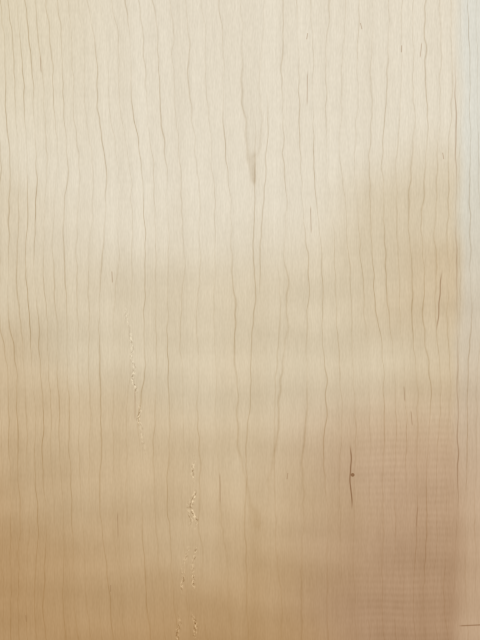
Reproduce this texture procedurally as a Shadertoy shader.

```glsl
float hash(vec2 p) {
    return fract(sin(dot(p, vec2(127.1, 311.7))) * 43758.545);
}

vec2 gradientAt(vec2 cell) {
    float angle = 6.2832 * hash(cell);
    return vec2(cos(angle), sin(angle));
}

// Gradient noise, roughly -0.7 to 0.7
float noise(vec2 p) {
    vec2 i = floor(p), f = p - i;
    vec2 u = f * f * f * (f * (f * 6.0 - 15.0) + 10.0);
    vec2 e = vec2(1.0, 0.0);
    float low = mix(dot(gradientAt(i), f), dot(gradientAt(i + e), f - e), u.x);
    float high = mix(dot(gradientAt(i + e.yx), f - e.yx), dot(gradientAt(i + 1.0), f - 1.0), u.x);
    return mix(low, high, u.y);
}

// Soft stroke from a to b, tapered at both ends
float streak(vec2 p, vec2 a, vec2 b, float width) {
    vec2 ab = b - a;
    float h = clamp(dot(p - a, ab) / dot(ab, ab), 0.0, 1.0);
    float d = length(p - a - ab * h) / width;
    return exp(-d * d) * smoothstep(0.0, 0.2, h) * smoothstep(1.0, 0.8, h);
}

// Broken, beaded line of torn fibres: x = raised light, y = shadow
vec2 tornFibres(vec2 p, vec2 a, vec2 b) {
    p.x += 0.008 * noise(p * vec2(8.0, 45.0));
    float track = streak(p, a, b, 0.0026) * smoothstep(-0.35, 0.3, noise(p * vec2(5.0, 28.0)));
    float bead = noise(p * vec2(280.0, 210.0));
    return track * vec2(smoothstep(0.0, 0.35, bead), smoothstep(0.1, 0.45, -bead));
}

// Board colour: pale above, ochre below, rosy at lower right
vec3 boardColour(vec2 uv) {
    float cloud = noise(uv * vec2(3.0, 4.0) + 4.0) + 0.5 * noise(uv * vec2(7.0, 12.0));
    vec2 patchOffset = (uv - vec2(0.87, 0.62)) / vec2(0.2, 0.17);
    float tone = uv.y + 0.08 * cloud - 0.18 * exp(-dot(patchOffset, patchOffset));
    tone += 0.08 - 0.45 * pow(uv.x - 0.53, 2.0);

    vec3 colour = mix(vec3(0.70, 0.565, 0.40), vec3(0.80, 0.71, 0.575), smoothstep(0.03, 0.38, tone));
    colour = mix(colour, vec3(0.84, 0.78, 0.67), smoothstep(0.33, 0.53, tone));
    colour = mix(colour, vec3(0.895, 0.855, 0.775), smoothstep(0.52, 0.78, tone));

    float rosy = smoothstep(0.5, 0.85, uv.x + 0.1 * cloud) * smoothstep(0.44, 0.26, uv.y);
    vec3 rose = mix(vec3(0.67, 0.54, 0.425), vec3(0.755, 0.64, 0.525), smoothstep(0.0, 0.36, uv.y));
    colour = mix(colour, rose, 0.85 * rosy);

    float corner = smoothstep(0.35, 0.0, uv.x) * smoothstep(0.6, 1.0, uv.y);
    colour -= vec3(0.025, 0.035, 0.06) * corner;

    // Cool light strip on the right edge
    vec3 strip = mix(vec3(0.78, 0.67, 0.55), vec3(0.86, 0.86, 0.82), smoothstep(0.1, 0.75, uv.y));
    return mix(colour, strip, 0.65 * smoothstep(0.94, 0.975, uv.x + 0.015 * cloud));
}

// Growth rings: x = thin dark line, y = slow shade inside each ring
vec2 growthRings(vec2 p) {
    float wander = 0.026 * noise(p * vec2(5.0, 2.2)) + 0.007 * noise(p * vec2(16.0, 9.0));
    wander += 0.0022 * noise(p * vec2(40.0, 40.0));
    float dx = p.x - 0.4 + 0.025 * (p.y - 0.7) + wander;
    float heart = max(0.03 + 0.045 * (0.79 - p.y), 0.004);
    float across = sqrt(dx * dx + heart * heart);
    float density = 32.0 + 100.0 * across;
    float ring = 32.0 * across + 50.0 * across * across;
    ring += 0.3 * noise(p * vec2(14.0, 3.0)) + 0.1 * noise(p * vec2(50.0, 34.0));

    float f = fract(ring);
    float id = floor(ring + 0.5) + 57.0 * step(0.0, dx);
    float d = min(f, 1.0 - f) / density;
    float strength = 0.25 + 0.75 * hash(vec2(id, 3.0));
    strength *= clamp(0.7 + 1.3 * noise(vec2(id * 7.3, p.y * 8.0)), 0.1, 1.3);
    float line = exp(-pow(d / 0.0011, 2.0)) + 0.15 * exp(-d / 0.004);

    // Narrow stems below the heart point
    vec2 q = p + vec2(wander, 0.0);
    float stems = 0.8 * streak(q, vec2(0.398, 0.86), vec2(0.39, -0.1), 0.0012);
    stems += 0.7 * streak(q, vec2(0.424, 0.87), vec2(0.4, 0.52), 0.0012);
    stems += 0.5 * streak(q, vec2(0.43, 0.62), vec2(0.436, -0.1), 0.0012);
    return vec2(line * strength + stems, f - 0.5);
}

void mainImage(out vec4 fragColor, in vec2 fragCoord) {
    vec2 uv = fragCoord / iResolution.xy;
    vec2 p = uv * vec2(0.75, 1.0);
    vec3 colour = boardColour(uv);

    // Ring lines, fading towards the bottom
    vec2 rings = growthRings(p);
    float fade = mix(0.4, 1.0, smoothstep(0.05, 0.6, uv.y));
    colour -= vec3(0.075, 0.09, 0.105) * rings.x * fade;
    colour -= 0.008 * rings.y * fade;

    // Fibres, pores, broad streaks and crosswise figure
    float fibre = noise(p * vec2(330.0, 45.0)) + 0.5 * noise(p * vec2(150.0, 9.0));
    fibre += 0.9 * noise(p * vec2(410.0, 150.0));
    colour += 0.023 * fibre * mix(0.65, 1.0, uv.y);
    colour += vec3(0.02, 0.023, 0.026) * noise(p * vec2(34.0, 1.3) + 9.0);
    colour += 0.03 * noise(p * vec2(7.0, 22.0)) * smoothstep(0.85, 0.4, uv.y);

    // Saw ripples at lower right
    float sawn = smoothstep(0.66, 0.85, uv.x) * smoothstep(0.42, 0.28, uv.y) * smoothstep(0.95, 0.93, uv.x);
    sawn *= 0.6 + noise(p * vec2(18.0, 9.0));
    colour += 0.009 * sawn * sin(600.0 * p.y + 3.0 * noise(p * 12.0));

    // Scattered brown flecks
    float dark = 0.0;
    for (float i = 0.0; i < 18.0; i++) {
        vec2 start = vec2(0.75 * hash(vec2(i, 1.0)), hash(vec2(i, 2.0)));
        vec2 reach = vec2(0.006 * (hash(vec2(i, 4.0)) - 0.5), 0.012 + 0.05 * pow(hash(vec2(i, 5.0)), 3.0));
        dark += 0.3 * streak(p, start, start + reach, 0.001);
    }

    // Cracks, a pin knot and the seam beside the light strip
    vec2 bent = p + vec2(0.003 * noise(p * vec2(6.0, 30.0)), 0.0);
    dark += 0.8 * streak(bent, vec2(0.549, 0.2), vec2(0.547, 0.31), 0.0012);
    dark += 0.5 * streak(bent, vec2(0.683, 0.48), vec2(0.69, 0.58), 0.0012);
    dark += smoothstep(0.004, 0.0015, length(p - vec2(0.551, 0.258)));
    dark += 0.45 * streak(bent, vec2(0.717, 0.12), vec2(0.711, 0.95), 0.0012) * (0.6 + noise(p * vec2(1.0, 9.0)));
    dark += 0.6 * streak(p, vec2(0.715, 0.022), vec2(0.76, 0.024), 0.0012);
    colour = mix(colour, vec3(0.48, 0.33, 0.21), 0.7 * clamp(dark, 0.0, 1.0));

    // Torn fibre tracks
    vec2 torn = tornFibres(p, vec2(0.193, 0.53), vec2(0.23, 0.27));
    torn += tornFibres(p, vec2(0.304, 0.32), vec2(0.304, -0.08));
    torn += 0.7 * tornFibres(p, vec2(0.302, 0.24), vec2(0.27, -0.06));
    colour += vec3(0.13, 0.13, 0.12) * torn.x - vec3(0.13, 0.14, 0.14) * torn.y;

    fragColor = vec4(clamp(colour, 0.0, 1.0), 1.0);
}
```
